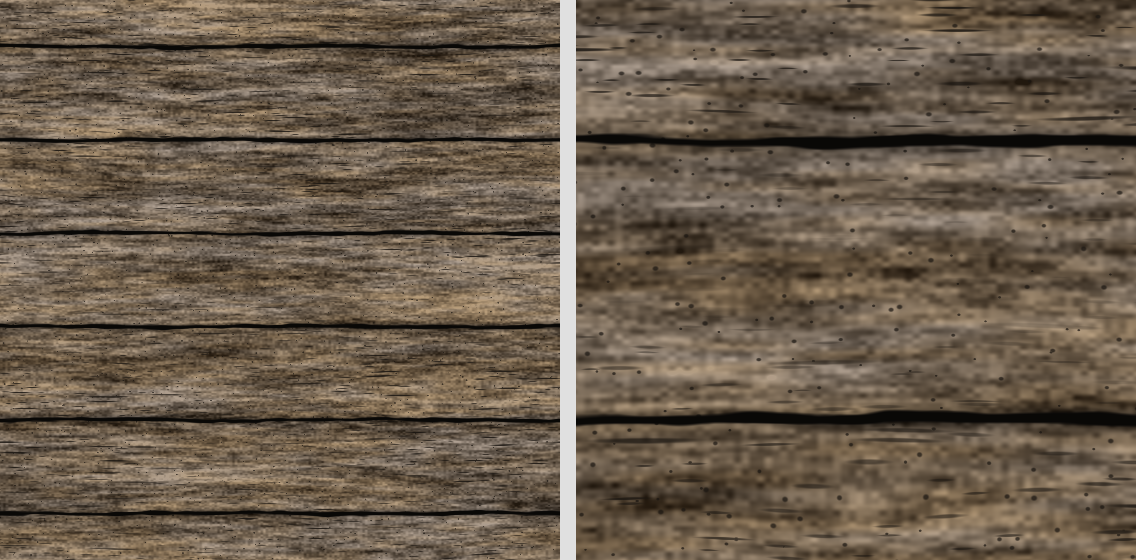
Left, the full canvas; right, a detail of the centre.
Give the GLSL for this texture, as a WebGL 1 fragment shader.

```glsl
precision highp float;
// Weathered horizontal planks with ragged black gaps, repeating on all sides.
// Stretched wrapping noise makes the fibres; cellular scatter adds dark
// cracks and pores; layered sines bend the gaps. Each plank is shifted.
uniform vec2 u_resolution;

#define PLANKS 6.0
#define GAP_HALF_WIDTH 0.0030
#define GAP_WOBBLE 0.0011
#define GRAIN_BEND 0.012
#define GRAIN_CONTRAST 1.15
#define BRIGHTNESS 0.57
#define CRACK_DENSITY 0.36
#define PORE_DENSITY 0.34
#define TAU 6.2831853

const vec3 GAP_BLACK = vec3(0.035, 0.03, 0.025);
const vec3 CRACK_BROWN = vec3(0.10, 0.083, 0.066);
const vec3 WOOD_DARK = vec3(0.25, 0.21, 0.165);
const vec3 WOOD_LIGHT = vec3(0.60, 0.54, 0.47);
const vec3 WARM_TINT = vec3(1.04, 0.98, 0.87);
const vec3 GREY_TINT = vec3(0.99, 1.0, 1.04);

float hash(vec2 p) {
  vec3 q = fract(p.xyx * vec3(0.1031, 0.1030, 0.0973));
  q += dot(q, q.yzx + 33.33);
  return fract((q.x + q.y) * q.z);
}

// Value noise centred on zero; "cells" is both frequency and wrap period.
float noise(vec2 uv, vec2 cells) {
  vec2 p = uv * cells;
  vec2 i = floor(p);
  vec2 f = p - i;
  f = f * f * (3.0 - 2.0 * f);
  vec2 a = mod(i, cells);
  vec2 b = mod(i + 1.0, cells);
  vec2 seed = cells * 1.7;
  float low = mix(hash(a + seed), hash(vec2(b.x, a.y) + seed), f.x);
  float high = mix(hash(vec2(a.x, b.y) + seed), hash(b + seed), f.x);
  return mix(low, high, f.y) - 0.5;
}

// Coverage of soft ellipses, at most one per cell, of random place and size.
float scatter(vec2 uv, vec2 cells, vec2 halfSize, float density) {
  vec2 p = uv * cells;
  vec2 home = floor(p);
  float cover = 0.0;
  for (int y = -1; y <= 1; y++) {
    for (int x = -1; x <= 1; x++) {
      vec2 cell = home + vec2(float(x), float(y));
      vec2 key = mod(cell, cells) + cells * 2.3;
      vec2 centre = cell + vec2(hash(key + 7.1), hash(key + 19.7));
      float size = mix(0.5, 1.3, hash(key + 41.3));
      float d = length((p - centre) / (cells * halfSize * size));
      cover = max(cover, step(hash(key), density) * (1.0 - smoothstep(0.35, 1.0, d)));
    }
  }
  return cover;
}

// Fibre brightness, from broad stains down to fine speckle.
float grain(vec2 uv) {
  return 0.42 * noise(uv, vec2(3.0, 20.0))
       + 0.45 * noise(uv, vec2(7.0, 62.0))
       + 0.52 * noise(uv, vec2(13.0, 150.0))
       + 0.62 * noise(uv, vec2(38.0, 250.0))
       + 0.50 * noise(uv, vec2(220.0, 330.0));
}

// Gap centre line, as an offset in canvas units.
float gapBend(float x, float gap) {
  float phase = TAU * hash(vec2(gap, 5.0));
  return GAP_WOBBLE * (sin(TAU * 2.0 * x + phase)
       + 0.6 * sin(TAU * 5.0 * x + phase * 2.0)
       + 0.35 * sin(TAU * 11.0 * x + phase * 3.0));
}

void main() {
  vec2 uv = gl_FragCoord.xy / u_resolution;

  // Nearest gap and plank index
  float row = uv.y * PLANKS + 0.5;
  float gap = floor(row + 0.5);
  float gapOffset = (row - gap) / PLANKS - gapBend(uv.x, mod(gap, PLANKS));
  float plank = mod(gap + step(0.0, gapOffset) - 1.0, PLANKS);

  // Shift each plank and bend its grain
  vec2 wood = uv + vec2(hash(vec2(plank, 31.0)), 0.0);
  wood.y += GRAIN_BEND * (noise(wood, vec2(3.0, 12.0))
          + 0.4 * noise(wood, vec2(9.0, 30.0)));

  // Wood colour with warm and grey areas
  float tone = BRIGHTNESS + GRAIN_CONTRAST * grain(wood)
             + 0.07 * (hash(vec2(plank, 73.0)) - 0.5);
  vec3 color = mix(WOOD_DARK, WOOD_LIGHT, clamp(tone, -0.35, 1.25));
  float warmth = 0.5 + 0.9 * noise(wood, vec2(4.0, 24.0))
               + 0.9 * noise(wood, vec2(16.0, 140.0));
  color *= mix(GREY_TINT, WARM_TINT, clamp(warmth, 0.0, 1.0));

  // Cracks, gathered in patches, and pores
  float patches = clamp(0.7 + 1.6 * noise(wood, vec2(4.0, 16.0)), 0.15, 1.0);
  float cracks = scatter(wood, vec2(10.0, 72.0), vec2(0.032, 0.0017), CRACK_DENSITY);
  float splits = scatter(wood, vec2(25.0, 130.0), vec2(0.013, 0.0013), CRACK_DENSITY);
  float pores = scatter(wood, vec2(64.0, 96.0), vec2(0.0019, 0.0015), PORE_DENSITY);
  color = mix(color, CRACK_BROWN, max(max(cracks * 0.85, splits * 0.7) * patches, pores * 0.7));

  // Gap with a frayed edge and a soft shadow
  float fray = 0.0022 * noise(uv, vec2(14.0, 90.0)) + 0.0026 * noise(uv, vec2(48.0, 240.0));
  float edge = abs(gapOffset) + fray - GAP_HALF_WIDTH;
  float blur = max(0.0011, 0.7 / u_resolution.y);
  color *= 1.0 - 0.38 * exp(-max(edge, 0.0) / 0.0032);
  color = mix(GAP_BLACK, color, smoothstep(-blur, blur, edge));

  gl_FragColor = vec4(color, 1.0);
}
```
